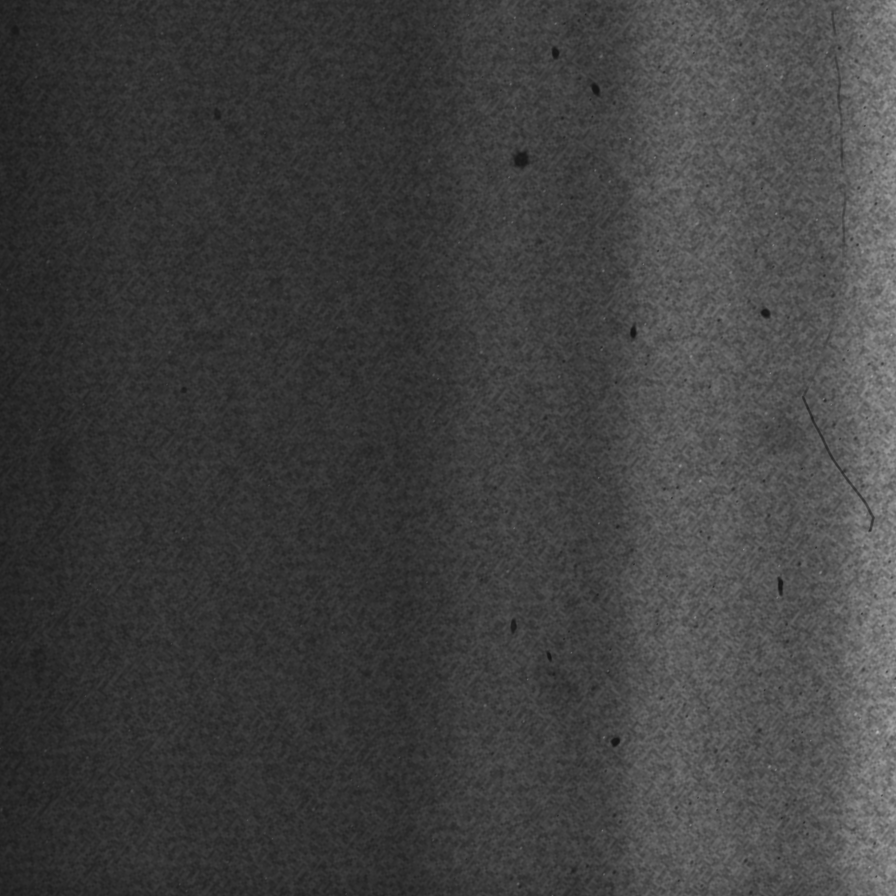
This texture is drawn by a Shadertoy shader. Its source:

```glsl
// Dark grainy film surface, brightening to the right in soft vertical bands.
// A smoothstep profile sets the bands; layered value noise adds grain, and
// hashed cells, stretched spots and a polyline add dust, pits and a scratch.

const float LEFT_SHADE = 0.145;
const float GRAIN_FINE = 0.34;      // contrast of the finest grain
const float GRAIN_MEDIUM = 0.27;
const float MOTTLE = 0.06;          // contrast of the broad blotches
const float DUST_CELLS = 80.0;
const float DUST_CHANCE = 0.08;
const float GLINT_CHANCE = 0.02;
const float GLINT_GAIN = 0.08;
const float SCRATCH_WIDTH = 0.0015;
const mat2 GRAIN_TURN = mat2(0.8, 0.6, -0.6, 0.8);

// Pits: centre x, centre y, radius, vertical stretch
const int PIT_COUNT = 12;
const vec4 PITS[PIT_COUNT] = vec4[](
    vec4(0.581, 0.822, 0.0085, 1.1), vec4(0.620, 0.940, 0.0037, 1.9),
    vec4(0.665, 0.900, 0.0045, 1.5), vec4(0.707, 0.629, 0.0034, 2.6),
    vec4(0.854, 0.651, 0.0050, 1.0), vec4(0.573, 0.301, 0.0034, 2.1),
    vec4(0.613, 0.268, 0.0026, 2.0), vec4(0.871, 0.346, 0.0030, 3.2),
    vec4(0.687, 0.172, 0.0044, 1.2), vec4(0.243, 0.871, 0.0040, 1.7),
    vec4(0.016, 0.966, 0.0050, 1.0), vec4(0.206, 0.565, 0.0036, 1.1));

// Smudges: centre x, centre y, radius, vertical stretch
const int SMUDGE_COUNT = 6;
const vec4 SMUDGES[SMUDGE_COUNT] = vec4[](
    vec4(0.232, 0.620, 0.016, 0.8), vec4(0.069, 0.486, 0.012, 2.3),
    vec4(0.042, 0.262, 0.007, 2.4), vec4(0.220, 0.733, 0.008, 1.0),
    vec4(0.870, 0.512, 0.025, 1.0), vec4(0.620, 0.235, 0.018, 1.3));

// Scratch path, top to bottom; the lower part is darker
const int PATH_COUNT = 13;
const vec2 PATH[PATH_COUNT] = vec2[](
    vec2(0.927, 1.01), vec2(0.935, 0.92), vec2(0.941, 0.83),
    vec2(0.943, 0.74), vec2(0.937, 0.66), vec2(0.915, 0.59),
    vec2(0.898, 0.557), vec2(0.908, 0.529), vec2(0.920, 0.505),
    vec2(0.942, 0.468), vec2(0.967, 0.436), vec2(0.976, 0.422),
    vec2(0.971, 0.408));
const int DARK_FROM = 6;

float hash(vec2 p) {
    return fract(sin(dot(p, vec2(127.1, 311.7))) * 43758.5453);
}

float noise(vec2 p) {
    vec2 i = floor(p), f = fract(p);
    f = f * f * (3.0 - 2.0 * f);
    return mix(mix(hash(i), hash(i + vec2(1, 0)), f.x),
               mix(hash(i + vec2(0, 1)), hash(i + vec2(1, 1)), f.x), f.y);
}

float segment(vec2 p, vec2 a, vec2 b) {
    vec2 d = b - a;
    return length(p - a - d * clamp(dot(p - a, d) / dot(d, d), 0.0, 1.0));
}

// Vertical bands of light, leaning slightly along their height
float bands(vec2 p) {
    float x = p.x + 0.012 * (0.5 - p.y);
    float v = LEFT_SHADE + 0.052 * smoothstep(-0.04, 0.18, x);
    v -= 0.006 * smoothstep(0.36, 0.46, x);
    v += 0.062 * smoothstep(0.45, 0.56, x);
    v -= 0.010 * smoothstep(0.58, 0.66, x);
    v += 0.110 * smoothstep(0.66, 0.75, x);
    v -= 0.028 * smoothstep(0.78, 0.87, x);
    v += 0.175 * smoothstep(0.90, 1.01, x);
    return v * mix(0.92, 1.0, smoothstep(0.0, 0.04, p.y));
}

// Scattered dots, one per chosen cell
float dots(vec2 p, float cells, float chance, float seed) {
    vec2 q = p * cells, id = floor(q) + seed;
    vec2 centre = 0.3 + 0.4 * vec2(hash(id + 7.3), hash(id + 19.1));
    float radius = mix(0.12, 0.28, hash(id + 31.7));
    float d = length((fract(q) - centre) * vec2(1.0, 0.75));
    return step(hash(id), chance) * (1.0 - smoothstep(0.0, radius, d));
}

// Coverage of a stretched, slightly tilted and ragged spot
float spot(vec2 p, vec4 s, float softness) {
    vec2 d = p - s.xy;
    d.x += 0.5 * (hash(s.xy) - 0.3) * d.y;
    float r = length(d / vec2(1.0, s.w)) / s.z;
    r += 0.5 * (noise(p * 220.0) - 0.5);
    return 1.0 - smoothstep(1.0 - softness, 1.0 + softness, r);
}

void mainImage(out vec4 fragColor, in vec2 fragCoord) {
    vec2 p = fragCoord / iResolution.xy;
    float v = bands(p);

    // Grain and blotches scale with the light
    vec2 g = GRAIN_TURN * p;
    float grain = GRAIN_FINE * (noise(g * 380.0 + 500.0) - 0.5)
                + GRAIN_MEDIUM * (noise(g.yx * 210.0 + 341.0) - 0.5)
                + MOTTLE * (noise(g * 30.0 + 99.0) - 0.5);
    v *= 1.0 + grain;

    // Dust gathers on the lit side; glints lie everywhere
    float lit = smoothstep(0.4, 0.7, p.x);
    v *= 1.0 - mix(0.15, 0.42, lit) * dots(g + 2.0, DUST_CELLS, DUST_CHANCE, 0.0);
    v += GLINT_GAIN * (1.0 + lit) * dots(g + 2.0, DUST_CELLS * 1.2, GLINT_CHANCE, 53.0);

    // Soft smudges and hard pits
    for (int i = 0; i < SMUDGE_COUNT; i++) v *= 1.0 - 0.13 * spot(p, SMUDGES[i], 0.7);
    for (int i = 0; i < PIT_COUNT; i++) v *= 1.0 - mix(0.38, 0.68, lit) * spot(p, PITS[i], 0.45);

    // Scratch with a small wobble
    vec2 q = p + vec2(0.004 * (noise(vec2(p.y * 45.0, 2.0)) - 0.5), 0.0);
    float faint = 0.28 * smoothstep(0.0, 0.7, noise(p * 40.0));
    float scratch = 0.0;
    for (int i = 0; i < PATH_COUNT - 1; i++) {
        float line = 1.0 - smoothstep(0.2, 1.6, segment(q, PATH[i], PATH[i + 1]) / SCRATCH_WIDTH);
        scratch = max(scratch, line * (i < DARK_FROM ? faint : 0.45));
    }
    v *= 1.0 - scratch;

    fragColor = vec4(vec3(clamp(v, 0.0, 1.0)), 1.0);
}
```
